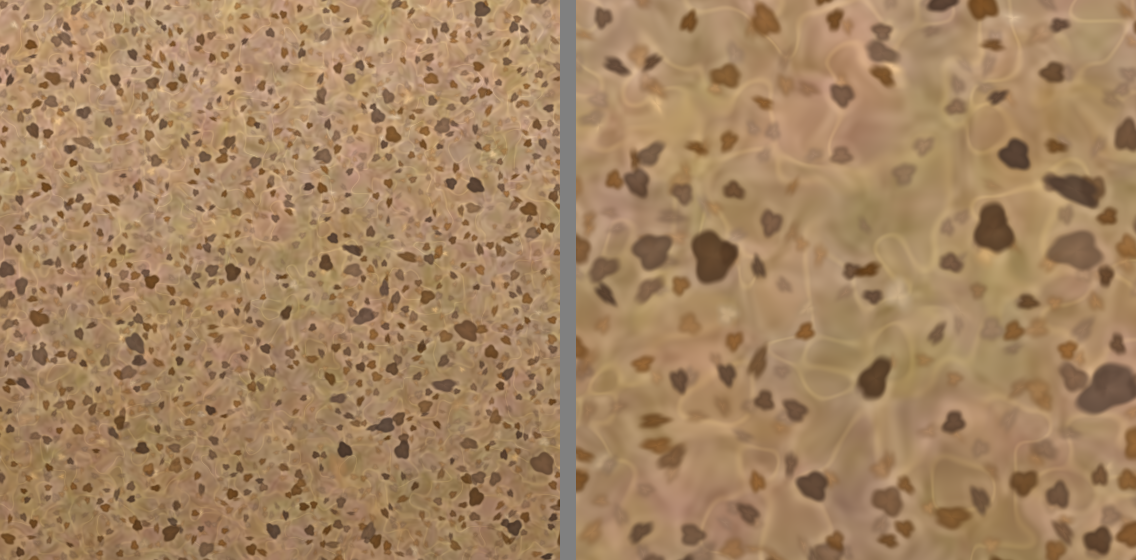
Left: the whole. Right: its middle third, enlarged.
A WebGL 2 fragment shader for this texture:

```glsl
#version 300 es
precision highp float;
precision highp int;

uniform vec2 u_resolution;
out vec4 fragColor;

const float TAU = 6.2831853;

// Integer hash: three random values per cell and seed
vec3 hash3(vec2 cell, int seed) {
    uvec3 v = uvec3(ivec3(ivec2(cell) + 512, seed + 7));
    v = v * 1664525u + 1013904223u;
    v.x += v.y * v.z; v.y += v.z * v.x; v.z += v.x * v.y;
    v ^= v >> 16u;
    v.x += v.y * v.z; v.y += v.z * v.x; v.z += v.x * v.y;
    return vec3(v >> 8u) / 16777216.0;
}

// Smooth value noise, three independent channels
vec3 noise3(vec2 p, int seed) {
    vec2 cell = floor(p);
    vec2 f = fract(p);
    f = f * f * (3.0 - 2.0 * f);
    vec3 low = mix(hash3(cell, seed), hash3(cell + vec2(1, 0), seed), f.x);
    vec3 high = mix(hash3(cell + vec2(0, 1), seed), hash3(cell + vec2(1, 1), seed), f.x);
    return mix(low, high, f.y);
}

mat2 rotation(float angle) {
    float c = cos(angle), s = sin(angle);
    return mat2(c, s, -s, c);
}

// Signed distance to a lumpy, slightly angular pebble
float pebble(vec2 q, float radius, float aspect, float phase) {
    q.y /= aspect;
    float angle = atan(q.y, q.x);
    float outline = 1.0 + 0.13 * sin(3.0 * angle + phase) + 0.07 * sin(5.0 * angle - 2.0 * phase);
    return (length(q) - radius * outline) * aspect;
}

// Random mineral colour between two tones, drifting to rust or violet grey
vec3 mineral(vec3 dark, vec3 light, vec3 pick) {
    vec3 tone = mix(dark, light, pick.x);
    vec3 drift = mix(vec3(0.05, 0.0, -0.05), vec3(-0.015, -0.005, 0.035), smoothstep(0.2, 0.7, pick.y));
    return tone + drift;
}

// One scattered layer of pebbles; radius is in canvas units
vec3 scatter(vec3 color, vec2 p, float cells, float density, float radius, float soft,
             float halo, float opacity, vec3 dark, vec3 light, int seed) {
    vec2 home = floor(p * cells);
    for (int y = -1; y <= 1; y++) {
        for (int x = -1; x <= 1; x++) {
            vec2 cell = home + vec2(x, y);
            vec3 place = hash3(cell, seed);
            if (place.z > density) continue;
            vec3 form = hash3(cell, seed + 1);
            vec3 pick = hash3(cell, seed + 2);
            vec2 center = (cell + 0.1 + 0.8 * place.xy) / cells;
            float size = radius * mix(0.65, 1.2, form.x * form.x);
            vec2 q = rotation(form.y * TAU) * (p - center);
            float d = pebble(q, size, mix(0.48, 0.92, form.z), pick.z * TAU);
            float body = smoothstep(soft, -soft, d);
            float rim = exp(-pow((d - 1.6 * soft) / (1.2 * soft), 2.0));
            vec3 stone = mineral(dark, light, pick);
            stone *= 0.93 + 0.18 * smoothstep(0.0, size * 0.7, -d);
            color += halo * rim * (1.0 - body);
            color = mix(color, stone, body * opacity * mix(0.75, 1.0, pick.z));
        }
    }
    return color;
}

// Mottled cement with tinted clouds and fine curled wisps
vec3 cement(vec2 p) {
    vec3 cloud = noise3(p * 22.0, 101) - 0.5;
    vec3 bend = noise3(p * 38.0, 102) - 0.5;
    vec2 warped = p + bend.xy * 0.022;
    vec3 mottle = noise3(warped * 62.0, 103) - 0.5;
    vec3 grain = noise3(warped * 135.0, 104) - 0.5;
    vec3 color = vec3(0.673, 0.543, 0.402);
    color += vec3(0.05, 0.045, 0.035) * cloud.x;
    color += vec3(0.01, -0.008, 0.06) * (cloud.y + 0.7 * mottle.y);
    color += vec3(0.03, -0.015, -0.01) * (cloud.z + 0.5 * mottle.z);
    color += 0.085 * mottle.x + 0.075 * grain.x;
    float wisp = 1.0 - abs(2.0 * noise3(warped * 48.0 + 9.0, 105).x - 1.0);
    color += vec3(0.055, 0.052, 0.03) * (smoothstep(0.75, 1.0, wisp) - 0.3);
    return color;
}

void main() {
    vec2 p = gl_FragCoord.xy / min(u_resolution.x, u_resolution.y);
    float soft = 0.0017 + 0.3 / min(u_resolution.x, u_resolution.y);
    vec3 color = cement(p);

    // Pale aggregate and bright chips
    color = scatter(color, p, 13.0, 0.25, 0.022, 0.004, 0.0, 0.45,
                    vec3(0.65, 0.51, 0.38), vec3(0.76, 0.61, 0.46), 11);
    color = scatter(color, p, 30.0, 0.10, 0.009, 0.003, 0.0, 0.7,
                    vec3(0.72, 0.60, 0.42), vec3(0.86, 0.76, 0.60), 21);

    // Half-buried grains, then dark pebbles from small to large
    color = scatter(color, p, 58.0, 0.42, 0.0065, soft * 1.3, 0.012, 0.65,
                    vec3(0.47, 0.35, 0.23), vec3(0.59, 0.47, 0.35), 31);
    color = scatter(color, p, 44.0, 0.36, 0.0082, soft, 0.03, 0.92,
                    vec3(0.30, 0.21, 0.12), vec3(0.49, 0.36, 0.23), 41);
    color = scatter(color, p, 23.0, 0.24, 0.0135, soft, 0.03, 0.95,
                    vec3(0.29, 0.21, 0.13), vec3(0.48, 0.36, 0.23), 51);
    color = scatter(color, p, 11.0, 0.18, 0.0195, soft, 0.03, 0.95,
                    vec3(0.29, 0.22, 0.15), vec3(0.44, 0.33, 0.23), 61);

    // Warm light falling from above
    color *= mix(vec3(0.90, 0.885, 0.85), vec3(1.085, 1.095, 1.12), smoothstep(-0.1, 1.05, p.y));
    fragColor = vec4(clamp(color, 0.0, 1.0), 1.0);
}
```
